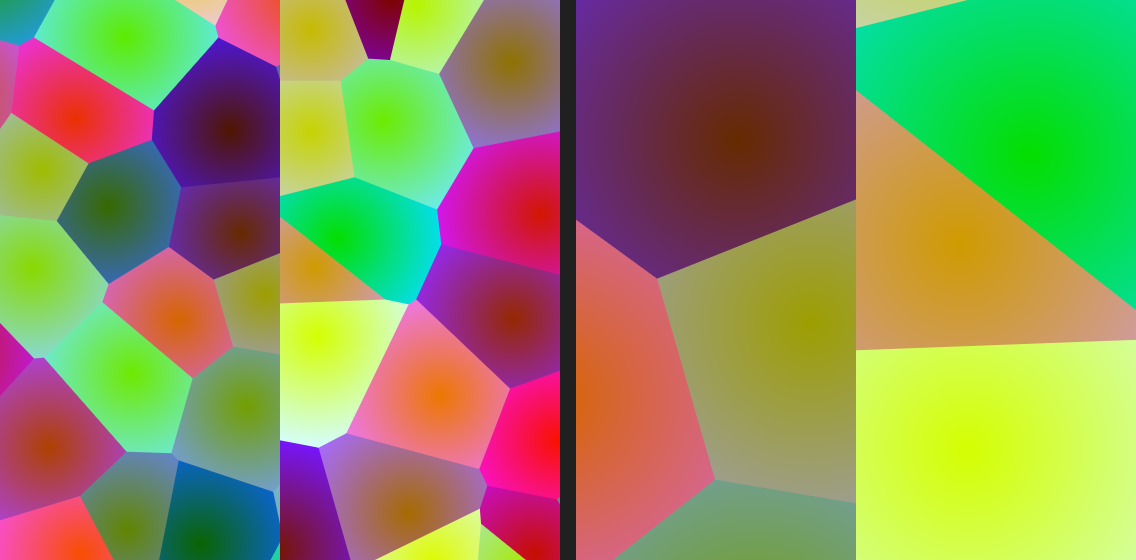
Left: the whole. Right: its middle third, enlarged.
A WebGL 2 fragment shader for this pattern:

```glsl
#version 300 es
precision highp float;

uniform vec2 u_resolution;
out vec4 fragColor;

const float CELLS = 5.0;               // grid cells across the canvas
const float SEAM = 0.5;                // where the two fields meet
const vec2 LEFT_SHIFT = vec2(20.25, 30.25);
const vec2 RIGHT_SHIFT = vec2(60.0, 10.0);
const float BLUE_GAIN = 1.0;           // blue gained per cell of distance
const float EDGE_PIXELS = 1.0;         // width of the smoothed border
const uint HASH_MUL = 1664525u;
const uint HASH_ADD = 1013904223u;

// Two independent random values in 0..1 for a grid cell
vec2 hash2(vec2 cell) {
    uvec2 v = uvec2(ivec2(cell)) * HASH_MUL + HASH_ADD;
    for (int i = 0; i < 2; i++) {
        v.x += v.y * HASH_MUL;
        v.y += v.x * HASH_MUL;
        v ^= v >> 16u;
    }
    return vec2(v & 0xffffu) / 65535.0;
}

// Red and green come from the site's place in its cell, blue from distance
vec3 siteColor(vec2 site, float dist) {
    return vec3(site, min(dist * BLUE_GAIN, 1.0));
}

// Flat Voronoi regions with radial shading and smoothed borders
vec3 voronoi(vec2 p, float pixel) {
    vec2 base = floor(p);
    vec2 local = p - base;
    float near = 1e3, second = 1e3;
    vec2 nearSite, secondSite, toNear, toSecond;

    for (int y = -1; y <= 1; y++) {
        for (int x = -1; x <= 1; x++) {
            vec2 offset = vec2(x, y);
            vec2 site = hash2(base + offset);
            vec2 toSite = offset + site - local;
            float dist = length(toSite);
            if (dist < near) {
                second = near;
                secondSite = nearSite;
                toSecond = toNear;
                near = dist;
                nearSite = site;
                toNear = toSite;
            } else if (dist < second) {
                second = dist;
                secondSite = site;
                toSecond = toSite;
            }
        }
    }

    // Distance to the line halfway between the two closest sites
    vec2 across = toSecond - toNear;
    float border = 0.5 * dot(toNear + toSecond, across) / max(length(across), 1e-4);
    float own = clamp(0.5 + border / (EDGE_PIXELS * pixel), 0.5, 1.0);
    return mix(siteColor(secondSite, second), siteColor(nearSite, near), own);
}

void main() {
    vec2 uv = gl_FragCoord.xy / u_resolution;
    vec2 shift = uv.x < SEAM ? LEFT_SHIFT : RIGHT_SHIFT;
    float pixel = CELLS / min(u_resolution.x, u_resolution.y);
    fragColor = vec4(voronoi(uv * CELLS + shift, pixel), 1.0);
}
```
